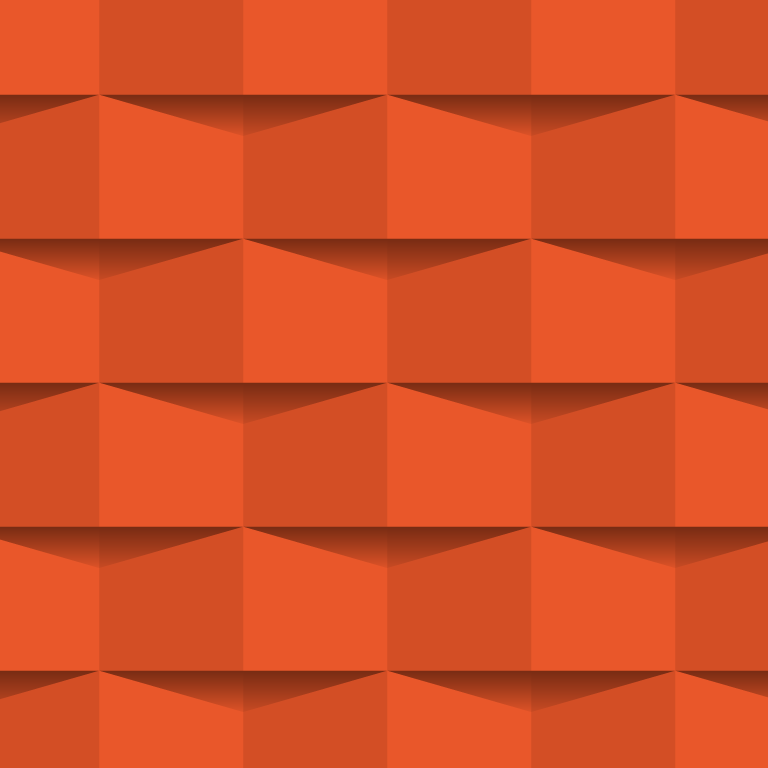
A WebGL 2 fragment shader for this pattern:

```glsl
#version 300 es
precision highp float;

uniform vec2 u_resolution;
out vec4 fragColor;

const float TILE_SIZE = 0.1875;            // 5 1/3 tiles across and down
const vec2 GRID_ORIGIN = vec2(0.1292, 0.8767); // a peak, where four tiles meet
const float VALLEY_DEPTH = 0.287;          // deepest notch, in tiles
const float CONTACT_TINT = 0.95;           // face brightness left at the shadow's end
const vec3 LIT_FACE = vec3(0.912, 0.340, 0.163);
const vec3 SHADED_FACE = vec3(0.826, 0.307, 0.146);
const vec3 DEEP_SHADOW = vec3(0.470, 0.170, 0.075);
const int SAMPLES = 4;                     // per axis, for smooth edges

vec3 foldedTiles(vec2 point) {
    // Rows run downward from the grid origin
    vec2 grid = vec2(point.x - GRID_ORIGIN.x, GRID_ORIGIN.y - point.y) / TILE_SIZE;
    vec2 cell = floor(grid);
    vec2 local = grid - cell;

    // Lit and shaded faces alternate like a checkerboard
    bool isLit = mod(cell.x + cell.y, 2.0) < 0.5;
    vec3 face = isLit ? LIT_FACE : SHADED_FACE;

    // Each top edge slopes from a peak down to a valley
    float slope = isLit ? local.x : 1.0 - local.x;
    float topEdge = VALLEY_DEPTH * slope;

    // Shadow under the row above fades with depth
    float fade = clamp(local.y / VALLEY_DEPTH, 0.0, 1.0);
    vec3 shadow = mix(DEEP_SHADOW, face * CONTACT_TINT, fade);
    return local.y < topEdge ? shadow : face;
}

void main() {
    float canvasSize = min(u_resolution.x, u_resolution.y);
    vec3 color = vec3(0.0);

    // Average a regular grid of samples inside the pixel
    for (int j = 0; j < SAMPLES; j++) {
        for (int i = 0; i < SAMPLES; i++) {
            vec2 offset = (vec2(i, j) + 0.5) / float(SAMPLES) - 0.5;
            color += foldedTiles((gl_FragCoord.xy + offset) / canvasSize);
        }
    }
    fragColor = vec4(color / float(SAMPLES * SAMPLES), 1.0);
}
```
